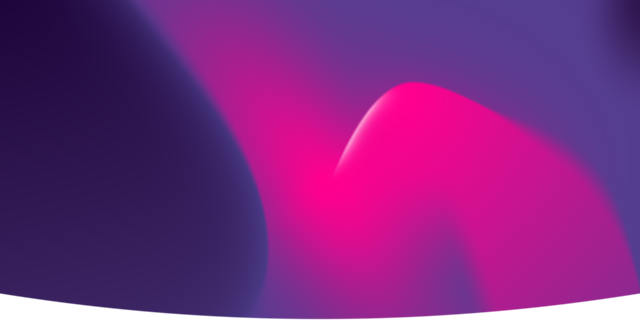
Write a Shadertoy shader that draws this background.

```glsl
// Draws a violet backdrop with a dark left slope, a hot pink crest and a white curved base.

// Canvas space: x runs 0..2, y runs 0..1 from the lower left.
const vec3 VIOLET = vec3(0.33, 0.24, 0.56);
const vec3 HOT_PINK = vec3(1.0, 0.0, 0.56);
const vec3 NIGHT = vec3(0.10, 0.0, 0.20);
const vec3 DUSK = vec3(0.25, 0.16, 0.41);
const vec3 SLOPE_RIM = vec3(0.30, 0.24, 0.55);
const vec3 CORNER_SHADE = vec3(0.18, 0.08, 0.30);
const vec3 SHEEN = vec3(1.0, 0.88, 0.96);
const vec3 BASE_WHITE = vec3(1.0);

const vec2 GLOW_CORE = vec2(1.02, 0.43);
const vec2 GLOW_UPPER_END = vec2(0.55, 1.0);
const vec2 GLOW_LOWER_END = vec2(1.25, 0.0);
const float GLOW_WIDTH = 0.235;

const vec2 PEAK = vec2(1.29, 0.743);
const vec2 CREST_LIGHT = vec2(1.25, 0.70);
const float CREST_FALLOFF = 0.73;
const float HALO_STRENGTH = 0.22;
const float SHEEN_WIDTH = 0.017;

// Glow around a segment, fading from full strength at a to endStrength at b.
float streak(vec2 p, vec2 a, vec2 b, float endStrength) {
    vec2 axis = b - a;
    float along = clamp(dot(p - a, axis) / dot(axis, axis), 0.0, 1.0);
    float across = length(p - a - axis * along) / GLOW_WIDTH;
    return mix(1.0, endStrength, along) * exp(-across * across);
}

// Height of the crest: a parabola on the left, a bent shoulder on the right.
float crestHeight(float x) {
    float d = x - PEAK.x;
    if (d < 0.0) return PEAK.y - 4.7 * d * d;
    float shoulder = sqrt(0.36 * d * d + 0.0064) - 0.08;
    return PEAK.y - shoulder - 0.29 * pow(d / 0.71, 9.0);
}

// Right-hand limit of the dark slope at height y.
float slopeEdge(float y) {
    float d = y - 0.22;
    return 0.838 - (0.98 - 0.4 * d) * d * d;
}

// Approximate depth inside each shape, positive inside.
float crestDepth(vec2 p) {
    float slope = (crestHeight(p.x + 0.005) - crestHeight(p.x - 0.005)) / 0.01;
    return (crestHeight(p.x) - p.y) / sqrt(1.0 + slope * slope);
}

float slopeDepth(vec2 p) {
    float slope = (slopeEdge(p.y + 0.005) - slopeEdge(p.y - 0.005)) / 0.01;
    return (slopeEdge(p.y) - p.x) / sqrt(1.0 + slope * slope);
}

// Strength of the pink inside the crest, dimmed left of a soft fold.
float crestPink(vec2 p) {
    float light = clamp(1.03 - CREST_FALLOFF * distance(p, CREST_LIGHT), 0.0, 1.0);
    float foldX = 1.40 + 0.3 * (0.4 - p.y);
    float rightOfFold = smoothstep(-0.05, 0.06, p.x - foldX);
    return light * mix(smoothstep(0.08, 0.48, p.y), 1.0, rightOfFold);
}

void mainImage(out vec4 fragColor, in vec2 fragCoord) {
    vec2 p = fragCoord / iResolution.xy * vec2(2.0, 1.0);
    float pixel = 1.0 / iResolution.y;

    // Violet field with a shaded upper right corner
    float corner = length((p - vec2(2.02, 1.0)) * vec2(1.0, 0.6));
    vec3 field = mix(CORNER_SHADE, VIOLET, smoothstep(0.0, 0.22, corner));

    // Pink glow, with a halo above the crest
    float upper = streak(p, GLOW_CORE, GLOW_UPPER_END, 0.2);
    float lower = streak(p, GLOW_CORE, GLOW_LOWER_END, 0.35);
    float glow = max(upper, lower);
    float depth = crestDepth(p);
    float halo = HALO_STRENGTH * exp(-max(-depth, 0.0) / 0.09)
        * smoothstep(1.0, 1.2, p.x) * smoothstep(2.0, 1.6, p.x);
    float outside = 1.0 - (1.0 - glow) * (1.0 - halo);
    float inside = 1.0 - (1.0 - glow) * (1.0 - crestPink(p));

    // Crest edge: crisp at the peak, soft below the tip and on the shoulder
    float leftSide = 1.0 - smoothstep(1.10, 1.29, p.x);
    float tipBlur = 0.20 * leftSide * smoothstep(0.46, 0.28, p.y);
    float shoulderBlur = 0.04 * smoothstep(1.5, 1.75, p.x) * smoothstep(2.02, 1.85, p.x);
    float crestBlur = 0.003 + pixel + tipBlur + shoulderBlur;
    float crestMask = smoothstep(-crestBlur, crestBlur, depth);
    vec3 color = mix(field, HOT_PINK, mix(outside, inside, crestMask));

    // Pale sheen along the left flank of the crest
    float sheen = exp(-max(depth, 0.0) / SHEEN_WIDTH) * crestMask
        * smoothstep(0.43, 0.56, p.y) * smoothstep(0.74, 0.65, p.y)
        * (1.0 - smoothstep(1.22, 1.29, p.x));
    color = mix(color, SHEEN, 0.85 * sheen);

    // Dark slope with a violet rim, softer toward the top and bottom
    float inSlope = slopeDepth(p);
    float shade = clamp(0.1 + 0.75 * (1.0 - p.y) + 0.15 * p.x, 0.0, 1.0);
    vec3 slopeColor = mix(NIGHT, DUSK, shade);
    slopeColor = mix(slopeColor, SLOPE_RIM, 0.9 * exp(-max(inSlope, 0.0) / 0.085));
    float slopeBlur = 0.004 + pixel + 0.035 * smoothstep(0.3, 1.0, p.y)
        + 0.03 * smoothstep(0.16, 0.0, p.y);
    color = mix(color, slopeColor, smoothstep(-slopeBlur, slopeBlur, inSlope));

    // White base below a shallow arc
    float arc = 0.003 + 0.08 * (p.x - 1.0) * (p.x - 1.0);
    color = mix(BASE_WHITE, color, smoothstep(-pixel, pixel, p.y - arc));

    fragColor = vec4(color, 1.0);
}
```
